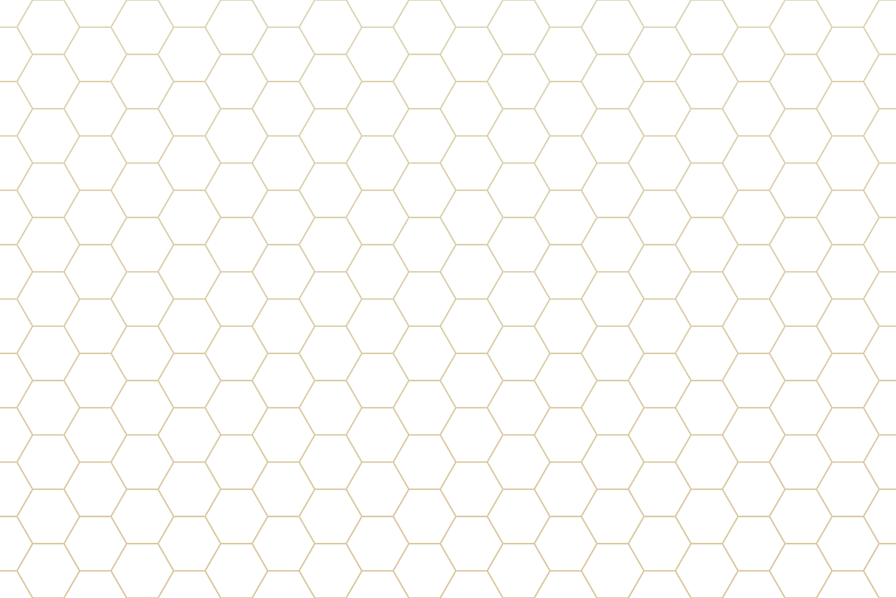
Write a Shadertoy shader that draws this pattern.

```glsl
#define ROWS 11.0
#define COLUMNS 9.526
#define SHIFT_X 0.0235
#define LINE_WIDTH 0.026
#define SOFTNESS 1.2
#define PAPER vec3(1.0)
#define INK_TOP vec3(0.85, 0.82, 0.68)
#define INK_BOTTOM vec3(0.84, 0.76, 0.58)

const float SQRT3 = sqrt(3.0);

// Distance to the nearest edge of a flat-topped honeycomb, cell height 1
float honeycombEdge(vec2 p) {
    vec2 cell = vec2(SQRT3, 1.0);
    vec2 a = mod(p, cell) - 0.5 * cell;
    vec2 b = mod(p + 0.5 * cell, cell) - 0.5 * cell;
    vec2 q = abs(dot(a, a) < dot(b, b) ? a : b);
    return 0.5 - max(q.y, dot(q, vec2(0.5 * SQRT3, 0.5)));
}

// Box-filtered coverage, which keeps thin lines at their true weight
float lineCoverage(float dist, float width, float blur) {
    vec2 sides = (dist + vec2(0.5, -0.5) * width) / blur;
    vec2 covered = clamp(sides + 0.5, 0.0, 1.0);
    return (covered.x - covered.y) * min(1.0, 1.0);
}

void mainImage(out vec4 fragColor, in vec2 fragCoord) {
    vec2 uv = fragCoord / iResolution.xy;
    vec2 p = uv * vec2(COLUMNS * SQRT3, ROWS) - vec2(SHIFT_X, 0.0);
    float pixel = ROWS / iResolution.y;

    // Lines warm from khaki at the top to gold at the bottom
    vec3 ink = mix(INK_BOTTOM, INK_TOP, uv.y);
    float coverage = lineCoverage(honeycombEdge(p), LINE_WIDTH, SOFTNESS * pixel);
    fragColor = vec4(mix(PAPER, ink, coverage), 1.0);
}
```
